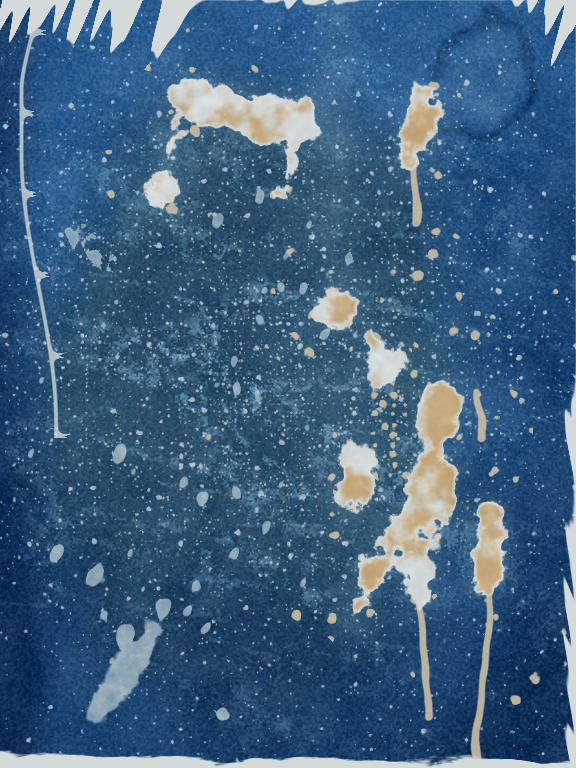
This texture is drawn by a Shadertoy shader. Its source:

```glsl
// Weathered cyanotype sheet: blue washes, tan and white stains, drips, speckles and brushed edges.
const vec3 TEAL = vec3(.17, .315, .42);
const vec3 DEEP = vec3(.06, .185, .345);
const vec3 BLUE = vec3(.16, .36, .57);
const vec3 HAZE = vec3(.38, .54, .65);
const vec3 PAPER = vec3(.83, .85, .85);
const vec3 TAN = vec3(.77, .66, .49);
const float ROUGHNESS = .065;
const float GRAIN = .1;
const float WISPS = .75;

// Stain spines (start, end) and half widths, in canvas heights
const vec4 SPINES[12] = vec4[12](
  vec4(.24, .876, .384, .84), vec4(.385, .85, .37, .745), vec4(.235, .88, .213, .76),
  vec4(.547, .872, .533, .79), vec4(.449, .6, .449, .595), vec4(.49, .55, .49, .515),
  vec4(.573, .48, .565, .385), vec4(.555, .36, .52, .3), vec4(.53, .29, .553, .22),
  vec4(.465, .385, .466, .36), vec4(.64, .34, .637, .24), vec4(.46, .2, .5, .265));
const float WIDTHS[12] = float[12](.028, .012, .01, .014, .02, .022, .025, .027, .024, .027, .016, .011);
const vec4 DRIPS[4] = vec4[4](vec4(.544, .22, .559, .067), vec4(.64, .24, .618, 0),
  vec4(.538, .8, .542, .71), vec4(.62, .49, .628, .43));

vec3 hash3(vec2 p) {
  vec3 q = fract(p.xyx * vec3(.1031, .103, .0973));
  q += dot(q, q.yxz + 33.33);
  return fract((q.xxy + q.yzz) * q.zyx);
}

float noise(vec2 p) {
  vec2 i = floor(p), f = fract(p);
  f = f * f * (3. - 2. * f);
  return mix(mix(hash3(i).x, hash3(i + vec2(1, 0)).x, f.x),
    mix(hash3(i + vec2(0, 1)).x, hash3(i + vec2(1, 1)).x, f.x), f.y);
}

float fbm(vec2 p) {
  float sum = 0., amp = .52;
  for (int i = 0; i < 5; i++) {
    sum += amp * noise(p);
    p = mat2(1.6, 1.2, -1.2, 1.6) * p + 7.3;
    amp *= .5;
  }
  return sum;
}

// Distance to a segment and position along it
vec2 segment(vec2 p, vec4 s) {
  vec2 d = s.zw - s.xy;
  float t = clamp(dot(p - s.xy, d) / dot(d, d), 0., 1.);
  return vec2(length(p - s.xy - d * t), t);
}

float glow(vec2 p, vec2 center, vec2 size) {
  vec2 q = (p - center) / size;
  return exp(-dot(q, q));
}

// Irregular dots, one at most per cell
float dots(vec2 p, float cells, float share, float biggest) {
  vec2 g = p * cells, id = floor(g);
  vec3 h = hash3(id + cells);
  float r = biggest * mix(.3, 1., h.z * h.z), soft = cells / iResolution.y;
  float d = length(g - id - .3 - .4 * h.xy) + .22 * (noise(g * 4.) - .5);
  return step(fract(h.x * 17. + h.y * 31.), share) * (1. - smoothstep(r - soft, r + soft, d));
}

// Cloudy blue wash with a dried puddle
vec3 wash(vec2 p) {
  float cloud = fbm(p * 4.), mottle = fbm(p * 22. + 5.);
  float center = glow(p, vec2(.33, .46), vec2(.31, .43));
  vec3 col = mix(BLUE, TEAL, smoothstep(.2, .65, center + .5 * (cloud - .5)));
  float dark = .75 * smoothstep(.09, 0., p.x) + .6 * smoothstep(.5, 0., p.y)
    + .5 * smoothstep(.52, .74, p.x) * smoothstep(1., .7, p.y);
  col = mix(col, DEEP, clamp(dark + .8 * (cloud - .5), 0., 1.));
  col = mix(col, HAZE, .38 * glow(p, vec2(.44, .87), vec2(.035, .25)));
  float puddle = length(p - vec2(.64, .9)) + .09 * (fbm(p * 13.) - .5);
  col = mix(col, HAZE, .4 * mottle * smoothstep(.075, .03, puddle));
  col = mix(col, DEEP, .5 * smoothstep(.055, .073, puddle) * smoothstep(.08, .073, puddle));
  return col + .12 * (mottle - .5);
}

void mainImage(out vec4 fragColor, in vec2 fragCoord) {
  vec2 p = fragCoord / iResolution.y;
  float right = iResolution.x / iResolution.y, px = 1. / iResolution.y, t = 1. - p.y;
  vec3 col = wash(p);
  float fine = noise(p * 420.), rough = fbm(p * 75.);
  float middle = glow(p, vec2(.36, .52), vec2(.3));

  // Broken wisps and speckles
  vec2 w = p + .06 * vec2(fbm(p * 6.), fbm(p * 6. + 20.));
  for (int i = 0; i < 3; i++) {
    float k = float(i);
    float ridge = abs(noise(w * vec2(4. + k, 13. + 4. * k) + 9. * k + w.yx * 3.) - .5);
    float wisp = smoothstep(.07, 0., ridge) * smoothstep(.4, .75, rough + .3 * (fine - .5));
    col = mix(col, HAZE * 1.15, WISPS * wisp * (.12 + .75 * middle));
    col = mix(col, PAPER, .75 * dots(p + k * .37, 70. + 55. * k, .04 + .22 * middle, .26));
  }
  col += GRAIN * (fine - .5);

  // Pale leaning ovals and smears
  vec2 lean = mat2(.92, .39, -.39, .92) * p * vec2(1.45, .9);
  float ovals = dots(lean, 22., .75 * glow(p, vec2(.2, .25), vec2(.13, .18)), .36);
  ovals = max(ovals, dots(p * vec2(1.3, .9), 26., .5 * glow(p, vec2(.34, .54), vec2(.1, .17)), .28));
  float smear = segment(p, vec4(.125, .07, .2, .18)).x + .035 * (fbm(p * 28.) - .5);
  smear = min(smear, segment(p, vec4(.09, .7, .14, .65)).x + .05 * (rough - .4));
  ovals = max(ovals, smoothstep(.017, .012, smear));
  col = mix(col, mix(HAZE, PAPER, .25 + .65 * rough), .85 * ovals);

  // Stains with flecks and drips
  float d = 1., drip = 0.;
  for (int i = 0; i < 12; i++) d = min(d, segment(p, SPINES[i]).x - WIDTHS[i]);
  float edge = d + ROUGHNESS * (fbm(p * 19.) - .5) + .025 * (rough - .5);
  float flecks = dots(p, 75., .8 * glow(p, vec2(.52, .46), vec2(.04, .09)), .42);
  flecks = max(flecks, dots(p, 38., .28 * middle * smoothstep(.32, .5, p.x) + .25 * exp(-40. * max(d, 0.)), .25));
  for (int i = 0; i < 4; i++) {
    vec2 s = segment(p + vec2(.008 * (noise(p.yy * 22.) - .5), 0), DRIPS[i]);
    drip = max(drip, smoothstep(2. * px, 0., s.x - .0025 - .003 * s.y * noise(p.yy * 40.)));
  }
  col = mix(col, HAZE, .3 * exp(-55. * max(edge, 0.)));
  col = mix(col, mix(PAPER, TAN, .55), .9 * max(flecks, drip));
  float core = smoothstep(.33, .55, fbm(p * 17. + 40.) - .12 * smoothstep(.6, .8, p.y));
  vec3 stain = mix(PAPER, TAN, core * smoothstep(.002, -.012, edge)) + .1 * (rough - .5);
  col = mix(col, stain, smoothstep(.004, -.001, edge));

  // Thorny crease
  float crease = p.x - .048 + .02 * smoothstep(0., .12, t) - .045 * smoothstep(.2, .55, t);
  float knot = abs(fract(t * 9.5 + .1) - .5);
  float thorn = .0012 + .016 * step(0., crease) * exp(-38. * abs(knot - 1.5 * crease));
  col = mix(col, PAPER, .8 * smoothstep(thorn + 2. * px, thorn, abs(crease)) * step(t, .57));

  // Bare paper between brush strokes
  float bristle = noise(vec2((p.x + .35 * t) * 95., p.y * 5.));
  float stroke = noise(vec2(p.x * 150. + p.y * 40., p.y * 9.));
  float depth = .075 * smoothstep(.27, .2, p.x) + .1 * smoothstep(.65, .74, p.x) + .025 * glow(p, vec2(.4, 1), vec2(.05));
  float bare = max(depth * (1.5 * bristle - .35) - t, .034 * fbm(p * vec2(14, 50)) - .003 - p.y);
  bare = max(bare, .022 * stroke * smoothstep(.52, .44, p.y) - right + p.x);
  col = mix(col, PAPER, smoothstep(-.002, .002, bare));
  fragColor = vec4(clamp(col, 0., 1.), 1);
}
```
